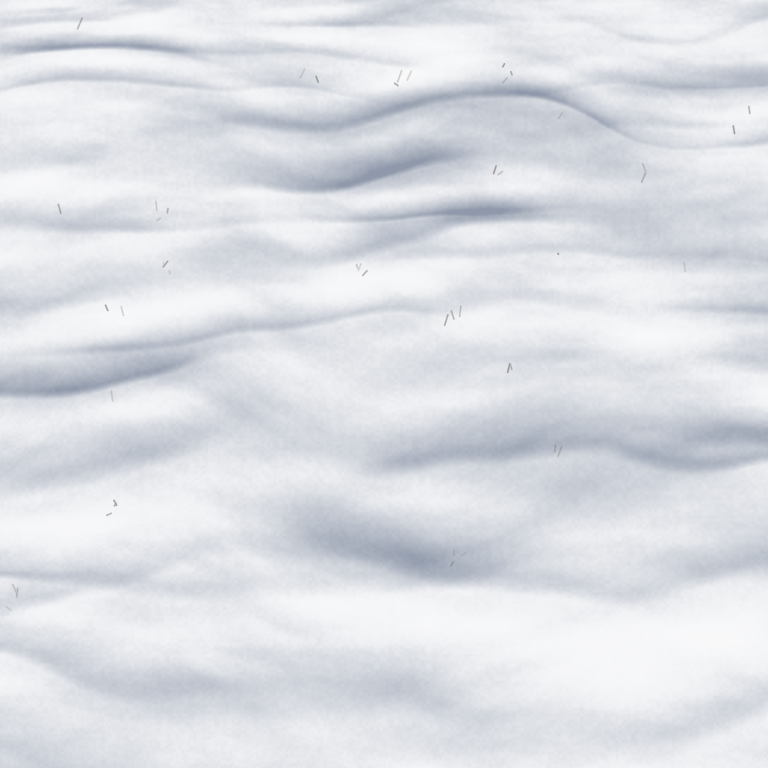
Give the GLSL for this texture, as a Shadertoy shader.

```glsl
// Wind-rippled snow seen at a slant: rows of low drifts that shrink with distance.
// Each drift row is a warped sawtooth, crisp at its lower edge and fading upward,
// laid over soft noise shading, fine grain and a few dry grass tips.

float hash(vec2 p) {
    return fract(sin(dot(p, vec2(127.1, 311.7))) * 43758.5453);
}

float noise(vec2 p) {
    vec2 i = floor(p), f = fract(p);
    f = f * f * f * (f * (f * 6.0 - 15.0) + 10.0);
    return mix(mix(hash(i), hash(i + vec2(1, 0)), f.x),
               mix(hash(i + vec2(0, 1)), hash(i + vec2(1, 1)), f.x), f.y);
}

float fbm(vec2 p) {
    float sum = 0.0, weight = 0.5;
    for (int i = 0; i < 4; i++) {
        sum += weight * noise(p);
        p = mat2(0.98, 0.2, -0.2, 0.98) * p * 2.03 + 17.7;
        weight *= 0.5;
    }
    return sum / 0.9375;
}

// Light change from one set of drifts; ground.y is the depth
float drifts(vec2 ground, float rows, float seed) {
    float warp = noise(ground * vec2(2.9, 2.2) + seed)
               + 0.22 * noise(ground * vec2(7.0, 4.0) + seed * 2.0);
    float t = ground.y * rows + 1.25 * warp + seed;
    float row = floor(t), f = t - row;
    vec2 along = vec2(ground.x * 3.3 + row * 17.3, row * 5.1 + seed);
    float strength = smoothstep(0.2, 0.85, noise(along));
    float edge = mix(0.09, 0.34, noise(along * vec2(1.3, 1.0) + 40.0));
    float shadow = smoothstep(0.0, edge, f) * exp(-4.2 * f) * (1.0 - f);
    float swell = sin(3.14159 * f * f);
    return strength * (0.085 * swell * swell - 0.42 * shadow);
}

float segment(vec2 p, vec2 a, vec2 b) {
    vec2 ab = b - a;
    return length(p - a - ab * clamp(dot(p - a, ab) / dot(ab, ab), 0.0, 1.0));
}

// Coverage of sparse grass tips, one to three blades in some cells
float grass(vec2 uv, float pixel) {
    vec2 cell = floor(uv * 16.0), p = fract(uv * 16.0);
    float cover = 0.0;
    if (hash(cell + 3.7) > 0.03 + 0.09 * uv.y) return cover;
    int blades = 1 + int(3.0 * hash(cell + 8.9));
    for (int i = 0; i < blades; i++) {
        vec2 key = cell + float(i) * 19.1;
        vec2 root = 0.2 + 0.5 * vec2(hash(key), hash(key + 7.3));
        vec2 tip = root + vec2(0.2 * hash(key + 2.9) - 0.1, 0.03 + 0.2 * hash(key + 5.1));
        float d = segment(p, root, tip) / 16.0;
        float blade = 1.0 - smoothstep(0.0, 0.0008 + pixel, d);
        cover = max(cover, blade * (0.2 + 0.45 * hash(key + 11.0)));
    }
    return cover;
}

void mainImage(out vec4 fragColor, in vec2 fragCoord) {
    vec2 uv = fragCoord / iResolution.y;

    // Slanted ground plane, compressed toward the top
    float nearness = max(1.4 - uv.y, 0.1);
    vec2 ground = vec2((uv.x - 0.5) / sqrt(nearness), -log(nearness));

    // Broad light and shade, then two sets of drifts
    vec2 bent = ground + vec2(0.0, 0.12 * noise(ground * 3.0 + 5.0));
    float light = 0.877 + 0.34 * (fbm(bent * vec2(3.2, 9.0) + 8.0) - 0.5);
    light += drifts(ground, 7.0, 3.4);
    light += 0.8 * drifts(ground, 10.5, 21.6);

    // Wind streaks and snow grain
    vec2 streak = vec2(uv.x * 7.0, uv.y * 45.0 + 6.0 * noise(uv * 3.0));
    light += 0.035 * (fbm(streak) - 0.5);
    light += 0.024 * (noise(uv * 260.0) - 0.5) + 0.016 * (noise(uv * 120.0) - 0.5);

    // Highlights roll off gently, hollows stay above mid grey
    light = light > 0.92 ? 0.92 + 0.06 * (1.0 - exp((0.92 - light) / 0.06)) : light;
    light = max(light, 0.6);

    // Blue-grey hollows to near-white crests
    float tone = (light - 0.68) / 0.26;
    vec3 snow = mix(vec3(0.65, 0.68, 0.735), vec3(0.935, 0.94, 0.95), tone);
    vec3 dryGrass = vec3(0.45, 0.43, 0.41);
    fragColor = vec4(mix(snow, dryGrass, grass(uv, 1.0 / iResolution.y)), 1.0);
}
```
